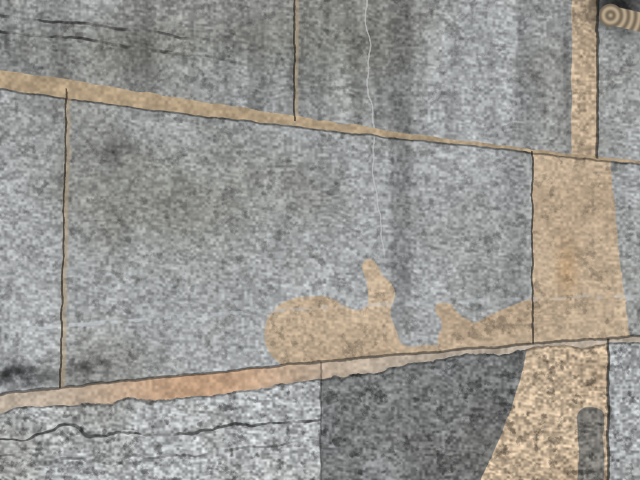
Write a WebGL 1 fragment shader that draws this texture.

```glsl
precision highp float;
uniform vec2 u_resolution;

float hash(vec2 p) {
  vec3 q = fract(p.xyx * 0.1031);
  q += dot(q, q.yzx + 33.33);
  return fract((q.x + q.y) * q.z);
}

float noise(vec2 p) {
  vec2 i = floor(p), f = fract(p), e = vec2(1, 0);
  f = f * f * (3.0 - 2.0 * f);
  return mix(mix(hash(i), hash(i + e), f.x),
             mix(hash(i + e.yx), hash(i + e.xx), f.x), f.y);
}

float fbm(vec2 p) {
  float sum = 0.0, amp = 0.5;
  for (int i = 0; i < 5; i++) {
    sum += amp * noise(p);
    p = mat2(1.6, 1.2, -1.2, 1.6) * p + 7.3;
    amp *= 0.5;
  }
  return sum;
}

float fill(float d) {
  float aa = 0.8 / u_resolution.y;
  return 1.0 - smoothstep(-aa, aa, d);
}

float line(float d, float r) {
  return 1.0 - smoothstep(r * 0.4, r * 1.5, abs(d));
}

float spot(vec2 p, float x, float y, float w, float h) {
  vec2 q = (p - vec2(x, y)) / vec2(w, h);
  return exp(-dot(q, q));
}

float capsule(vec2 p, float ax, float ay, float bx, float by, float r) {
  vec2 a = p - vec2(ax, ay), b = vec2(bx - ax, by - ay);
  return length(a - b * clamp(dot(a, b) / dot(b, b), 0.0, 1.0)) - r;
}

float smin(float a, float b) {
  float h = max(0.025 - abs(a - b), 0.0);
  return min(a, b) - h * h * 10.0;
}

// Curved repair along the foot of the middle course
float repairShape(vec2 p) {
  float d = capsule(p, 0.627, 0.305, 0.665, 0.307, 0.076);
  d = smin(d, capsule(p, 0.67, 0.285, 0.765, 0.285, 0.067));
  d = smin(d, capsule(p, 0.782, 0.325, 0.795, 0.39, 0.024));
  d = smin(d, capsule(p, 0.795, 0.39, 0.77, 0.443, 0.017));
  d = smin(d, capsule(p, 0.66, 0.25, 1.0, 0.268, 0.018));
  float hook = capsule(p, 0.926, 0.353, 0.958, 0.313, 0.019);
  hook = smin(hook, capsule(p, 0.945, 0.29, 1.11, 0.305, 0.033));
  hook = smin(hook, capsule(p, 1.04, 0.315, 1.13, 0.355, 0.034));
  return min(d, hook);
}

void main() {
  vec2 p = gl_FragCoord.xy / u_resolution.y;
  vec2 w = p + 0.008 * (vec2(fbm(p * 35.0), fbm(p * 35.0 + 40.0)) - 0.48);
  float x = p.x, y = p.y;

  // Courses with slanted joints
  float upper = w.y - 0.836 + 0.155 * x - 0.018 * x * x;
  float lower = w.y - 0.179 - 0.11 * x + 0.0145 * x * x;
  float top = fill(-upper), bottom = fill(lower);
  float middle = (1.0 - top) * (1.0 - bottom);
  float rough = bottom * fill(w.x - 0.668), slab = bottom - rough;

  // Weathered grey stone
  float grime = fbm(p * vec2(24, 10) + 9.0);
  vec3 col = mix(vec3(0.58, 0.585, 0.575), vec3(0.65, 0.66, 0.665), smoothstep(0.25, 0.7, fbm(p * 5.0)));
  col *= 0.9 + 0.22 * grime;
  col *= 1.0 + 0.06 * rough - 0.25 * slab * (1.0 - smoothstep(1.1, 1.27, x));
  float shade = spot(p, 0.36, 0.58, 0.22, 0.16) + spot(p, 0.3, 0.9, 0.4, 0.06) + spot(p, 0.72, 0.9, 0.15, 0.15);
  col *= 1.0 - vec3(0.07, 0.07, 0.09) * shade * (1.0 - bottom);

  // Rain streaks and damp stains
  float streaks = smoothstep(0.4, 0.75, fbm(vec2(w.x * 32.0, y * 2.5)));
  col *= 1.0 - 0.18 * streaks * (0.3 + 0.7 * top) * smoothstep(0.25, 0.9, y);
  float run = line(w.x - 0.835, 0.02) * smoothstep(0.25, 0.4, y);
  run += 0.5 * line(w.x - 0.785, 0.018) * smoothstep(0.45, 0.75, y);
  run += 0.5 * line(w.x - 1.07, 0.025) * middle;
  col *= 1.0 - 0.2 * run * (0.4 + grime);
  float stain = spot(w, 0.03, 0.22, 0.1, 0.02) + spot(w, 0.2, 0.245, 0.04, 0.02);
  stain += 0.4 * spot(w, 0.25, 0.68, 0.06, 0.03);
  col *= 1.0 - 0.65 * stain * smoothstep(0.3, 0.65, fbm(p * 30.0)) * middle;

  // Warm repairs
  float panel = fill(1.109 - w.x) * fill(w.x - 1.363 + 0.19 * y - 0.08 * y * y);
  float strip = top * fill(1.191 - w.x) * fill(w.x - 1.245);
  float sweep = bottom * fill(1.0 + 0.52 * y - 0.6 * y * y - w.x) * fill(w.x - 1.267);
  float plug = fill(capsule(w, 1.231, 0.0, 1.231, 0.127, 0.027));
  float repair = middle * max(panel, fill(repairShape(w)) * fill(w.x - 1.109));
  vec3 warm = mix(vec3(0.7, 0.62, 0.525), vec3(0.77, 0.69, 0.59), smoothstep(0.2, 0.7, fbm(p * 9.0)));
  warm *= 1.0 - vec3(0.03, 0.08, 0.15) * spot(w, 1.18, 0.44, 0.02, 0.05);
  col = mix(col, warm, max(repair, max(strip, sweep)));
  col = mix(col, vec3(0.48, 0.47, 0.45), plug);

  // Tooled grain, pits and fissures
  float rows = noise(vec2(x * 80.0, (y + 0.08 * x) * 190.0 + 3.0 * noise(p * 25.0)));
  float grain = 0.23 * rows + 0.32 * noise(p * 170.0) - 0.275;
  col *= 1.0 + grain * (1.0 + 0.4 * bottom - 0.35 * repair);
  col *= 1.0 - 0.3 * smoothstep(0.56, 0.76, fbm(p * 60.0)) * (0.6 + 0.4 * bottom);
  float seam = y + 0.13 * x + 0.035 * fbm(p * vec2(9, 5));
  float cracks = line(seam - 0.985, 0.003) + line(seam - 0.953, 0.003);
  cracks *= top * (1.0 - smoothstep(0.35, 0.58, x));
  seam = y - 0.06 * x + 0.07 * fbm(p * 8.0);
  cracks += rough * (line(seam - 0.12, 0.003) + 0.5 * line(seam - 0.07, 0.003));
  col *= 1.0 - 0.5 * cracks * smoothstep(0.3, 0.6, fbm(p * 20.0));

  // Mineral vein and chalk line
  float vein = w.x - 0.76 - 0.12 * (1.0 - y) * (1.0 - y) - 0.012 * noise(vec2(y * 22.0, 4));
  col = mix(col, vec3(0.77), 0.65 * line(vein, 0.0018) * smoothstep(0.44, 0.5, y));
  float chalk = line(w.y - 0.31 - 0.09 * x + 0.026 * x * x, 0.004);
  chalk *= smoothstep(0.3, 0.6, noise(p * 80.0)) * (0.65 - 0.3 * smoothstep(0.3, 0.7, x));
  col = mix(col, vec3(0.78, 0.8, 0.82), chalk);

  // Mortar and ledge
  float bed = mix(0.02, 0.003, smoothstep(0.0, 1.15, x));
  float grit = 0.7 + 0.35 * fbm(p * 38.0) + 0.2 * noise(p * 150.0);
  vec3 mortar = vec3(0.71, 0.63, 0.52) * grit;
  col *= 1.0 - 0.4 * line(upper + bed, 0.004);
  col = mix(col, mortar, fill(abs(upper) - bed));
  float glow = spot(p, 0.42, 0.2, 0.22, 1.0);
  float depth = mix(0.034, 0.012, smoothstep(0.5, 1.2, x)) + 0.012 * glow;
  float rim = lower + depth + 0.025 * (fbm(p * 22.0) - 0.5);
  col *= 1.0 - 0.3 * line(rim, 0.005) * bottom;
  col = mix(col, mix(vec3(0.73, 0.68, 0.62), vec3(0.8, 0.66, 0.54), glow) * grit, bottom * fill(-rim));
  col *= 1.0 - 0.4 * line(lower, 0.003);

  // Upright joints
  float left = w.x - 0.126 - 0.02 * y;
  col = mix(col, mortar, 0.6 * (middle * line(left, 0.006) + top * line(w.x - 0.617, 0.005)));
  float gaps = middle * (line(left + 0.004, 0.002) + line(w.x - 1.109, 0.002));
  gaps += top * (line(w.x - 0.613, 0.002) + line(w.x - 1.245, 0.003));
  gaps += bottom * (0.5 * line(w.x - 0.668, 0.002) + line(w.x - 1.267, 0.003));
  col *= 1.0 - 0.5 * gaps;

  // Carved scroll and its shadow
  col *= 1.0 - 0.75 * spot(p, 1.285, 0.985, 0.055, 0.05);
  float curl = length(p - vec2(1.272, 0.968));
  float scroll = min(curl - 0.024, capsule(p, 1.285, 0.965, 1.36, 0.948, 0.02));
  col = mix(col, vec3(0.72, 0.65, 0.55) * (0.82 + 0.18 * cos(curl * 420.0)), fill(scroll));

  gl_FragColor = vec4(col, 1);
}
```
